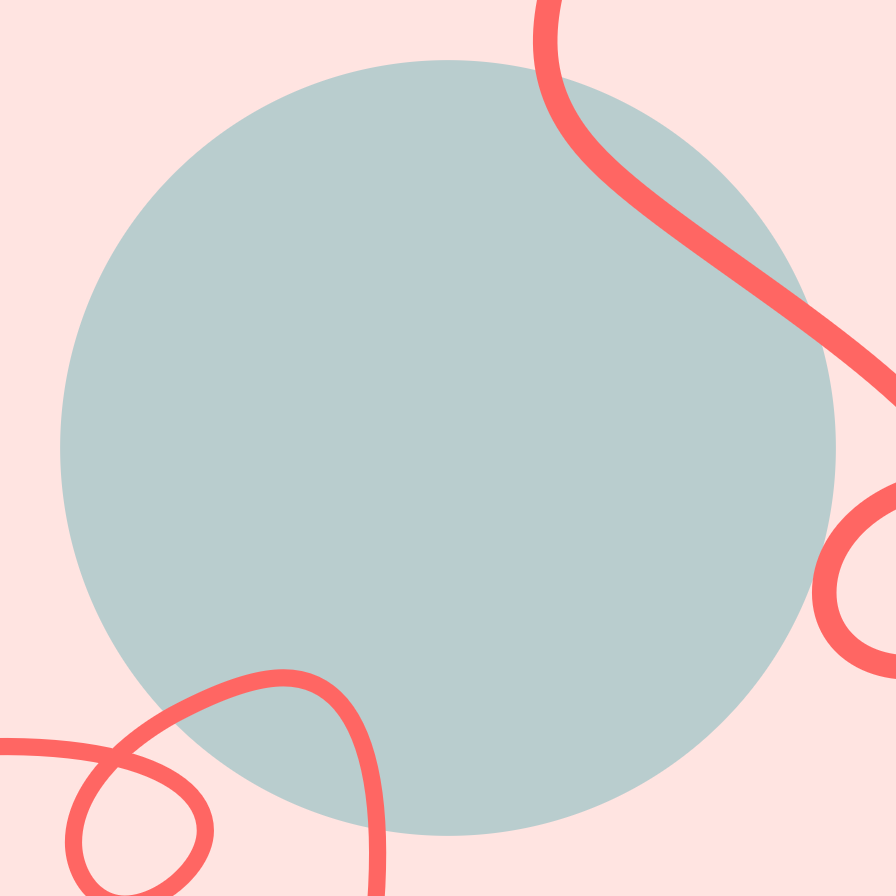
A WebGL 1 fragment shader for this background:

```glsl
precision highp float;
// Flat pastel background: a large pale teal disc with looping coral ribbons at the corners.

uniform vec2 u_resolution;

const vec3 BLUSH = vec3(1.0, 0.894, 0.882);
const vec3 TEAL  = vec3(0.727, 0.802, 0.808);
const vec3 CORAL = vec3(1.0, 0.400, 0.388);

const vec2  DISC_CENTER = vec2(0.5);
const float DISC_RADIUS = 0.4329;
const float WIDE_HALF   = 0.0137;  // half width of the right ribbons
const float THIN_HALF   = 0.0096;  // half width of the lower left ribbon
const int   STEPS       = 24;      // straight pieces per curve

float segmentDistance(vec2 p, vec2 a, vec2 b) {
  vec2 ab = b - a;
  float t = clamp(dot(p - a, ab) / dot(ab, ab), 0.0, 1.0);
  return length(p - a - ab * t);
}

vec2 bezierPoint(vec2 a, vec2 b, vec2 c, vec2 d, float t) {
  float s = 1.0 - t;
  return s * s * s * a + 3.0 * s * s * t * b + 3.0 * s * t * t * c + t * t * t * d;
}

// Distance to a cubic Bezier curve, traced as short straight pieces
float curveDistance(vec2 p, vec2 a, vec2 b, vec2 c, vec2 d) {
  float nearest = 10.0;
  vec2 previous = a;
  for (int i = 1; i <= STEPS; i++) {
    vec2 next = bezierPoint(a, b, c, d, float(i) / float(STEPS));
    nearest = min(nearest, segmentDistance(p, previous, next));
    previous = next;
  }
  return nearest;
}

// Ribbon sweeping from the top edge to the right edge
float sweepDistance(vec2 p) {
  vec2 bend = vec2(0.6589, 0.8307);
  float upper = curveDistance(p, vec2(0.6146, 1.0065), vec2(0.6003, 0.9414),
                              vec2(0.6094, 0.8854), bend);
  float lower = curveDistance(p, bend, vec2(0.7240, 0.7578),
                              vec2(0.8984, 0.6589), vec2(1.0091, 0.5560));
  return min(upper, lower);
}

// Ribbon turning back at the right edge
float hookDistance(vec2 p) {
  vec2 turn = vec2(0.9199, 0.3385);
  float upper = curveDistance(p, vec2(1.0091, 0.4505), vec2(0.9570, 0.4297),
                              vec2(0.9199, 0.3880), turn);
  float lower = curveDistance(p, turn, vec2(0.9199, 0.2904),
                              vec2(0.9570, 0.2578), vec2(1.0091, 0.2552));
  return min(upper, lower);
}

// Ribbon that loops once in the lower left, then arches down to the bottom edge
float loopDistance(vec2 p) {
  vec2 loopRight  = vec2(0.2292, 0.0729);
  vec2 loopBottom = vec2(0.1393, -0.0091);
  vec2 loopLeft   = vec2(0.0820, 0.0599);
  vec2 shoulder   = vec2(0.1927, 0.2018);
  vec2 archTop    = vec2(0.3164, 0.2435);

  float d = curveDistance(p, vec2(-0.0104, 0.1667), vec2(0.1432, 0.1693),
                          vec2(0.2292, 0.1302), loopRight);
  d = min(d, curveDistance(p, loopRight, vec2(0.2292, 0.0339),
                           vec2(0.1797, -0.0091), loopBottom));
  d = min(d, curveDistance(p, loopBottom, vec2(0.1042, -0.0091),
                           vec2(0.0820, 0.0260), loopLeft));
  d = min(d, curveDistance(p, loopLeft, vec2(0.0820, 0.1146),
                           vec2(0.1302, 0.1667), shoulder));
  d = min(d, curveDistance(p, shoulder, vec2(0.2344, 0.2240),
                           vec2(0.2799, 0.2435), archTop));
  return min(d, curveDistance(p, archTop, vec2(0.3945, 0.2435),
                              vec2(0.4310, 0.1536), vec2(0.4193, -0.0091)));
}

// Smooth coverage of a shape from its signed distance
float coverage(float distance, float pixel) {
  return clamp(0.5 - distance / pixel, 0.0, 1.0);
}

void main() {
  float side = min(u_resolution.x, u_resolution.y);
  float pixel = 1.0 / side;
  vec2 p = (gl_FragCoord.xy - 0.5 * u_resolution) / side + 0.5;

  float disc = length(p - DISC_CENTER) - DISC_RADIUS;
  float wide = min(sweepDistance(p), hookDistance(p)) - WIDE_HALF;
  float thin = loopDistance(p) - THIN_HALF;

  vec3 color = mix(BLUSH, TEAL, coverage(disc, pixel));
  color = mix(color, CORAL, coverage(min(wide, thin), pixel));
  gl_FragColor = vec4(color, 1.0);
}
```
